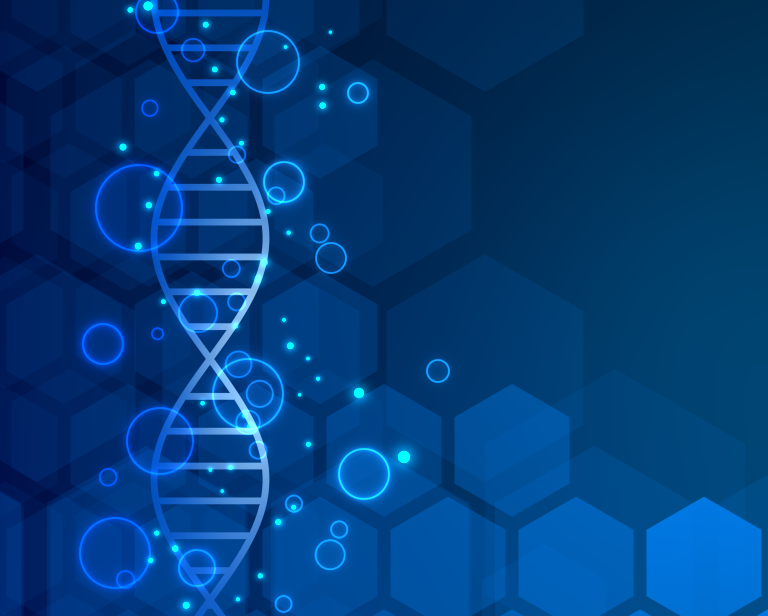
Write a WebGL 1 fragment shader that draws this background.

```glsl
precision highp float;
uniform vec2 u_resolution;

// Scene units: the canvas is HEIGHT tall, y runs downward
const float HEIGHT = 6.16;
const float WIDTH = 7.68;
const float PI = 3.14159265;

const vec3 TOP_LEFT = vec3(0.0, 0.0, 0.15);
const vec3 TOP_RIGHT = vec3(0.0, 0.17, 0.30);
const vec3 BOTTOM_LEFT = vec3(0.0, 0.04, 0.28);
const vec3 BOTTOM_RIGHT = vec3(0.0, 0.27, 0.47);
const vec3 HAZE = vec3(0.0, 0.05, 0.06);
const vec3 HEX_BLUE = vec3(0.0, 0.50, 0.95);
const vec3 STRAND_BLUE = vec3(0.0, 0.32, 0.78);
const vec3 STRAND_PALE = vec3(0.68, 0.86, 1.0);
const vec3 RING_BLUE = vec3(0.0, 0.25, 0.95);
const vec3 RING_CYAN = vec3(0.10, 0.60, 1.0);
const vec3 SPARK = vec3(0.0, 0.85, 1.0);

const float HELIX_X = 2.10;
const float HELIX_RADIUS = 0.56;
const float HELIX_TWIST = 2.41;
const float HELIX_CROSSING = 1.18;
const float RUNG_GAP = 0.3485;
const float RUNG_START = 0.13;
const float STROKE = 0.034;
const int SMALL_RINGS = 18;
const int SPARKS = 42;

float hash(float n) {
  return fract(sin(n * 12.9898) * 43758.547);
}

// Soft coverage of a signed distance
float cover(float d) {
  float pixel = HEIGHT / u_resolution.y;
  return 1.0 - smoothstep(-0.7 * pixel, 0.7 * pixel, d);
}

float hexagon(vec2 p, float apothem) {
  p = abs(p);
  return max(p.x, dot(p, vec2(0.5, 0.8660))) - apothem;
}

// Offset from the nearest centre of a staggered lattice
vec2 lattice(vec2 p, float column, float row) {
  vec2 cell = vec2(column, 2.0 * row);
  vec2 a = mod(p + 0.5 * cell, cell) - 0.5 * cell;
  vec2 b = mod(p, cell) - 0.5 * cell;
  return dot(a, a) < dot(b, b) ? a : b;
}

vec3 backdrop(vec2 p) {
  float x = pow(clamp(p.x / WIDTH, 0.0, 1.0), 0.7);
  vec3 top = mix(TOP_LEFT, TOP_RIGHT, x);
  vec3 bottom = mix(BOTTOM_LEFT, BOTTOM_RIGHT, x);
  vec2 h = (p - vec2(6.9, 3.0)) / 2.2;
  return mix(top, bottom, p.y / HEIGHT) + HAZE * exp(-dot(h, h));
}

vec3 hexagons(vec3 color, vec2 p) {
  // Large faint tiles
  vec2 q = lattice(p - vec2(3.73, 1.73), 2.24, 1.95);
  float alpha = 0.10 * step(p.x - q.x, 5.0);
  color = mix(color, HEX_BLUE, alpha * cover(hexagon(q, 0.985)));

  // Overlapping tiles along the lower edge
  q = lattice(p - vec2(5.94, 5.60), 2.24, 1.95);
  alpha = 0.13 * step(5.0, p.y - q.y);
  color = mix(color, HEX_BLUE, alpha * cover(hexagon(q, 0.99)));
  color = mix(color, HEX_BLUE, 0.08 * cover(hexagon(p - vec2(6.15, 5.19), 1.30)));
  color = mix(color, HEX_BLUE, 0.10 * cover(hexagon(p - vec2(5.44, 6.16), 0.62)));

  // Dim offset tiles on the left
  q = lattice(p - vec2(3.25, 4.35), 1.28, 1.127);
  alpha = 0.06 * step(p.x - q.x, 3.4);
  color = mix(color, HEX_BLUE, alpha * cover(hexagon(q, 0.575)));

  // Main tiles, brighter toward the lower right
  q = lattice(p - vec2(0.64, 5.63), 1.28, 1.127);
  vec2 c = p - q;
  float limit = 3.3 + max(0.0, 1.7 * (c.y - 3.36));
  alpha = 0.05 + 0.055 * c.x * (0.5 + 0.5 * c.y / HEIGHT) + 0.35 * pow(max(c.x, 0.0) / 7.05, 8.0);
  alpha *= step(c.x, limit) * (1.0 - 0.2 * q.y);
  return mix(color, HEX_BLUE, clamp(alpha, 0.0, 0.85) * cover(hexagon(q, 0.575)));
}

vec3 helix(vec3 color, vec2 p) {
  float phase = PI * (p.y - HELIX_CROSSING) / HELIX_TWIST;
  float reach = HELIX_RADIUS * abs(sin(phase));
  float slope = HELIX_RADIUS * PI / HELIX_TWIST * cos(phase);
  float side = abs(p.x - HELIX_X);
  float strand = abs(side - reach) / sqrt(1.0 + slope * slope) - STROKE;
  float rung = abs(mod(p.y - RUNG_START + 0.5 * RUNG_GAP, RUNG_GAP) - 0.5 * RUNG_GAP) - STROKE;
  float shape = cover(min(strand, max(rung, side - reach)));
  float shine = smoothstep(1.4, 2.6, p.x) * exp(-pow((p.y - 3.6) / 1.9, 2.0));
  vec3 paint = mix(STRAND_BLUE, STRAND_PALE, shine);
  return mix(color, paint, 0.9 * shape);
}

// Thin bright rim, inner and outer glow, faint filling
vec3 ring(vec2 p, vec2 center, float radius, float glow) {
  float d = length(p - center) - radius;
  float rim = cover(abs(d) - 0.009) * 0.6;
  float halo = exp(-abs(d) / 0.035) * glow;
  float fill = cover(d) * 0.07;
  vec3 tint = mix(RING_BLUE, RING_CYAN, smoothstep(1.2, 3.2, center.x));
  return tint * (rim + halo + fill);
}

vec3 spark(vec2 p, vec2 center, float radius) {
  float d = length(p - center);
  return SPARK * (cover(d - radius) + 0.45 * exp(-d * d / (radius * radius * 3.5)));
}

vec3 bubbles(vec2 p) {
  // Dominant rings
  vec3 light = ring(p, vec2(1.39, 2.08), 0.43, 0.45);
  light += ring(p, vec2(2.68, 0.62), 0.31, 0.25);
  light += ring(p, vec2(2.84, 1.82), 0.20, 0.55);
  light += ring(p, vec2(2.48, 3.94), 0.35, 0.40);
  light += ring(p, vec2(1.60, 4.41), 0.33, 0.35);
  light += ring(p, vec2(1.15, 5.53), 0.35, 0.35);
  light += ring(p, vec2(3.64, 4.74), 0.25, 0.45);
  light += ring(p, vec2(1.03, 3.44), 0.20, 0.55);
  light += ring(p, vec2(1.98, 3.13), 0.19, 0.25);
  light += ring(p, vec2(1.57, 0.12), 0.21, 0.25);
  light += ring(p, vec2(1.97, 5.68), 0.18, 0.45);
  light += ring(p, vec2(3.58, 0.93), 0.10, 0.35);
  light += ring(p, vec2(3.31, 2.58), 0.15, 0.12);
  light += ring(p, vec2(4.38, 3.71), 0.11, 0.12);

  // Brightest sparks
  light += spark(p, vec2(4.04, 4.57), 0.06);
  light += spark(p, vec2(3.59, 3.93), 0.05);
  light += spark(p, vec2(1.48, 0.06), 0.045);

  // Scattered small rings, denser toward the bottom
  for (int i = 0; i < SMALL_RINGS; i++) {
    float n = float(i) + 1.0;
    float y = HEIGHT * pow((n - 0.5) / float(SMALL_RINGS), 0.7);
    float x = 0.7 + 3.5 * (0.6 * hash(n) + 0.4 * hash(n + 40.0));
    light += ring(p, vec2(x, y), 0.05 + 0.10 * hash(n + 80.0), 0.18) * 0.8;
  }

  // Scattered sparks gathered around the helix
  for (int i = 0; i < SPARKS; i++) {
    float n = float(i) + 1.0;
    float y = HEIGHT * (n - hash(n + 7.0)) / float(SPARKS);
    float x = 0.5 + 3.7 * (0.5 * hash(n + 120.0) + 0.5 * hash(n + 200.0));
    light += spark(p, vec2(x, y), 0.014 + 0.02 * hash(n + 300.0));
  }
  return light;
}

void main() {
  vec2 p = gl_FragCoord.xy * HEIGHT / u_resolution.y;
  p.y = HEIGHT - p.y;
  vec3 color = hexagons(backdrop(p), p);
  color = helix(color, p) + bubbles(p);
  gl_FragColor = vec4(clamp(color, 0.0, 1.0), 1.0);
}
```
